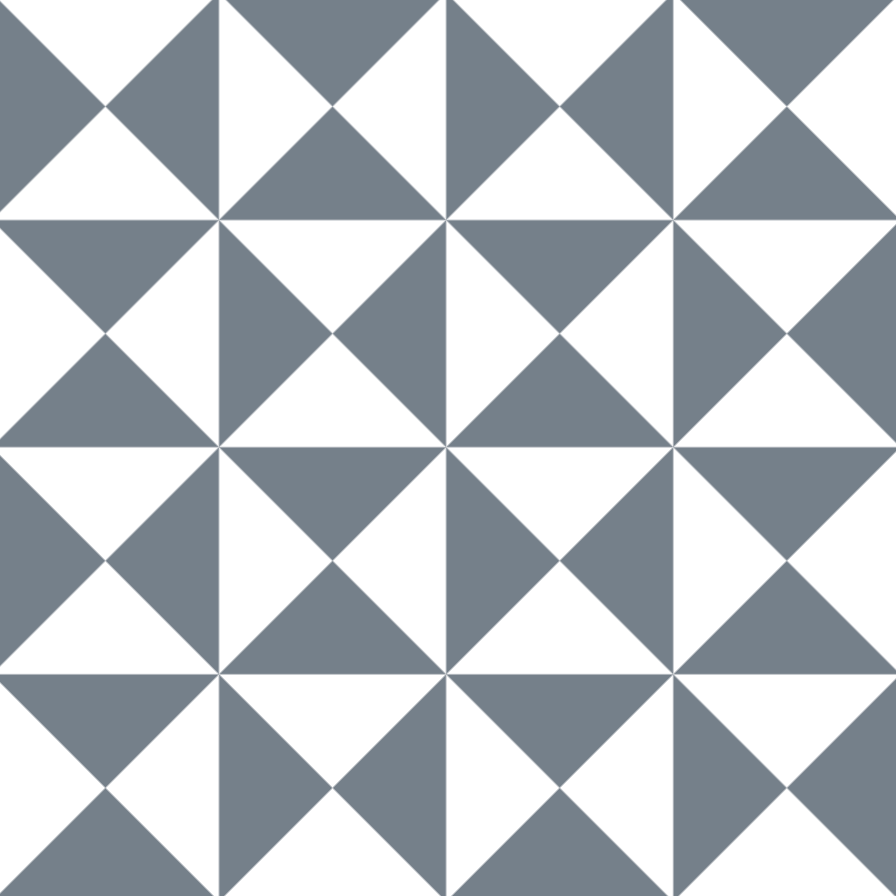
This pattern is drawn by a WebGL 2 fragment shader. Its source:

```glsl
#version 300 es
precision highp float;

uniform vec2 u_resolution;
out vec4 fragColor;

const vec3 SLATE = vec3(0.46, 0.50, 0.54);
const vec3 WHITE = vec3(1.0);
const float TILE_SIZE = 0.2535;                    // tile side, in canvas widths
const vec2 TILE_CORNER = vec2(0.4979, 0.5009);     // a point where four tiles meet
const float EDGE_SOFTNESS = 0.0022;                // blend width, in canvas widths

// Signed distance in tile units, positive inside the slate triangles
float pinwheelDistance(vec2 p) {
    vec2 tile = floor(p);
    vec2 fromCenter = abs(p - tile - 0.5);

    // Distances to the diagonals and to the tile border
    float diagonal = (fromCenter.y - fromCenter.x) * inversesqrt(2.0);
    float border = 0.5 - max(fromCenter.x, fromCenter.y);

    // Colours swap on alternate tiles
    float parity = 1.0 - 2.0 * mod(tile.x + tile.y, 2.0);
    return parity * sign(diagonal) * min(abs(diagonal), border);
}

void main() {
    float canvas = min(u_resolution.x, u_resolution.y);
    vec2 uv = gl_FragCoord.xy / canvas;

    float dist = pinwheelDistance((uv - TILE_CORNER) / TILE_SIZE) * TILE_SIZE;

    // Blend over at least one pixel
    float blend = max(EDGE_SOFTNESS, 1.0 / canvas);
    float slate = clamp(dist / blend + 0.5, 0.0, 1.0);
    fragColor = vec4(mix(WHITE, SLATE, slate), 1.0);
}
```
